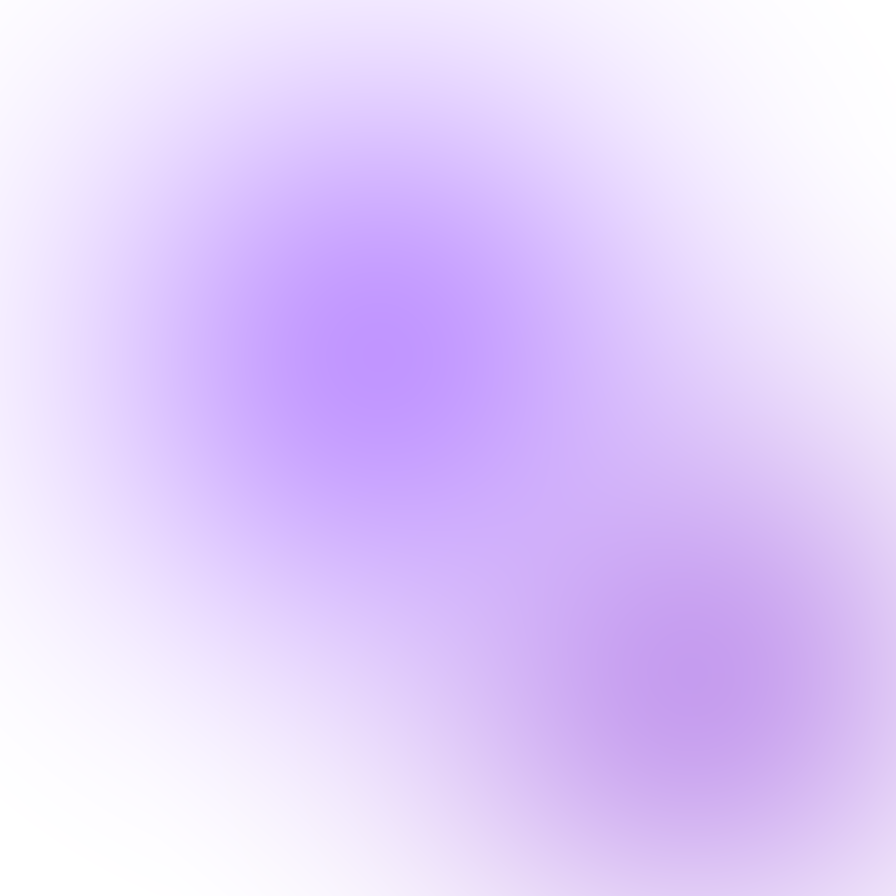
This background is drawn by a WebGL 2 fragment shader. Its source:

```glsl
#version 300 es
precision highp float;
// Two soft violet and orchid glows blending on a white background.
uniform vec2 u_resolution;
out vec4 fragColor;

// Gaussian glow, trimmed so that its tail reaches zero
float glow(vec2 p, vec2 center, float spread) {
  vec2 d = (p - center) / spread;
  return max(0.0, (exp(-dot(d, d)) - 0.015) / 0.985);
}

void main() {
  vec2 uv = gl_FragCoord.xy / u_resolution;
  vec3 color = vec3(1.0);

  // Orchid glow at the lower right
  color = mix(color, vec3(0.775, 0.615, 0.93), glow(uv, vec2(0.775, 0.245), 0.305));

  // Larger violet glow at the upper left, laid over it
  color = mix(color, vec3(0.755, 0.585, 1.0), glow(uv, vec2(0.423, 0.603), 0.328));

  fragColor = vec4(color, 1.0);
}
```
